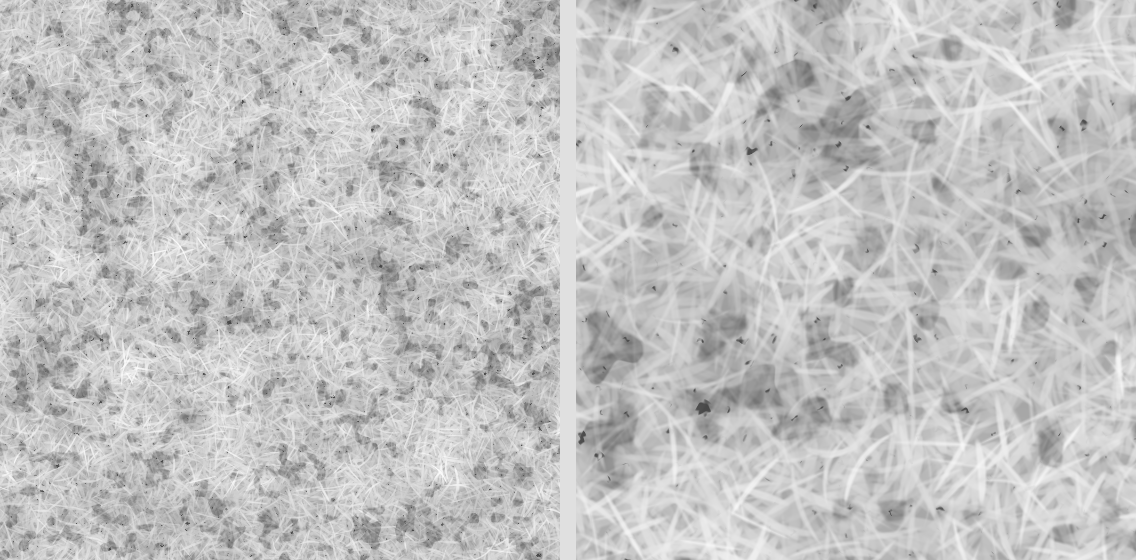
Left: the whole. Right: its middle third, enlarged.
This texture is drawn by a three.js fragment shader. Its source:

```glsl
varying vec2 vUv;

vec3 hash3(vec2 cell) {
  vec3 q = fract(cell.xyx * vec3(0.1031, 0.1030, 0.0973));
  q += dot(q, q.yxz + 33.33);
  return fract((q.xxy + q.yzz) * q.zyx);
}

mat2 rotation(float angle) {
  float c = cos(angle), s = sin(angle);
  return mat2(c, s, -s, c);
}

// Smooth cellular noise: random cell values blended by distance
float clumps(vec2 p) {
  vec2 cell = floor(p);
  float sum = 0.0, total = 0.0;
  for (int y = -1; y <= 1; y++) {
    for (int x = -1; x <= 1; x++) {
      vec2 c = cell + vec2(x, y);
      vec3 rnd = hash3(c + 211.0);
      vec2 d = c + 0.15 + 0.7 * rnd.xy - p;
      float weight = exp(-5.0 * dot(d, d));
      sum += weight * rnd.z;
      total += weight;
    }
  }
  return sum / total;
}

// Tapered, slightly bent fibre; p and sizes in canvas units
float fibre(vec2 p, float halfLength, float halfWidth, float bend) {
  float along = p.x / halfLength;
  float taper = max(1.0 - along * along, 0.0);
  float across = abs(p.y + bend * halfLength * (along * along - 0.3));
  float edge = halfWidth * (0.3 + 0.7 * taper);
  float body = 1.0 - smoothstep(edge - 0.0011, edge + 0.0011, across);
  return body * smoothstep(0.0, 0.6, taper);
}

// Tiny ragged dark holes
float pores(vec2 p) {
  p += 0.0009 * sin(p.yx * 1100.0 + 3.0 * sin(p * 410.0));
  vec2 cell = floor(p * 70.0);
  vec3 rnd = hash3(cell + 731.0);
  vec3 shape = hash3(cell + 977.0);
  vec2 d = p - (cell + 0.25 + 0.5 * rnd.xy) / 70.0;
  d = rotation(6.283 * shape.x) * d * vec2(1.0, 1.0 + shape.y);
  float radius = 0.0008 + 0.0035 * pow(shape.z, 12.0);
  float hole = 1.0 - smoothstep(radius - 0.0008, radius + 0.0012, length(d));
  return hole * step(0.45, rnd.z);
}

void main() {
  float cloud = 0.45 * clumps(vUv * 8.0) + 0.55 * clumps(vUv * 22.0 + 40.0) - 0.5;

  // Small openings in the mat, more of them where it is thin
  float gap = 1.0 - smoothstep(0.17, 0.4, clumps(vUv * 62.0 + 9.0) + 0.5 * cloud);

  // Shaded ground under the fibres
  float shade = 0.65 + 0.15 * cloud - 0.17 * gap;

  // Fibre mat, from short wide dark flakes up to long thin bright hairs
  for (int layer = 0; layer < 19; layer++) {
    float id = float(layer);
    float height = id / 18.0;
    float scale = mix(46.0, 28.0, height);
    vec2 p = rotation(id * 1.7) * vUv * scale + id * vec2(3.37, 5.71);
    vec2 cell = floor(p);
    for (int y = -1; y <= 1; y++) {
      for (int x = -1; x <= 1; x++) {
        vec2 c = cell + vec2(x, y);
        vec3 place = hash3(c + 57.0 * id + 300.0);
        vec3 look = hash3(c + 83.0 * id + 1500.0);
        vec2 d = rotation(6.283 * place.z) * (p - c - place.xy) / scale;
        float halfLength = (0.4 + 0.55 * look.x) / scale;
        float halfWidth = mix(0.0034, 0.0010, height) * (0.65 + 0.7 * look.y);
        float bend = 2.6 * pow(look.z - 0.5, 3.0);
        float cover = fibre(d, halfLength, halfWidth, bend);
        float tone = mix(0.735, 0.90, height) + 0.13 * (fract(look.z * 17.0) - 0.5);
        float opacity = (0.32 + 0.4 * look.y + 0.4 * cloud) * (1.0 - 0.6 * gap);
        shade = mix(shade, tone + 0.17 * cloud, cover * clamp(opacity, 0.05, 0.9));
      }
    }
  }

  // Pores sit in the openings
  float open = 1.0 - smoothstep(0.66, 0.78, shade);
  shade = mix(shade, 0.22, pores(vUv) * (0.05 + 0.75 * open));

  gl_FragColor = vec4(vec3(clamp(shade, 0.0, 0.98)), 1.0);
}
```
